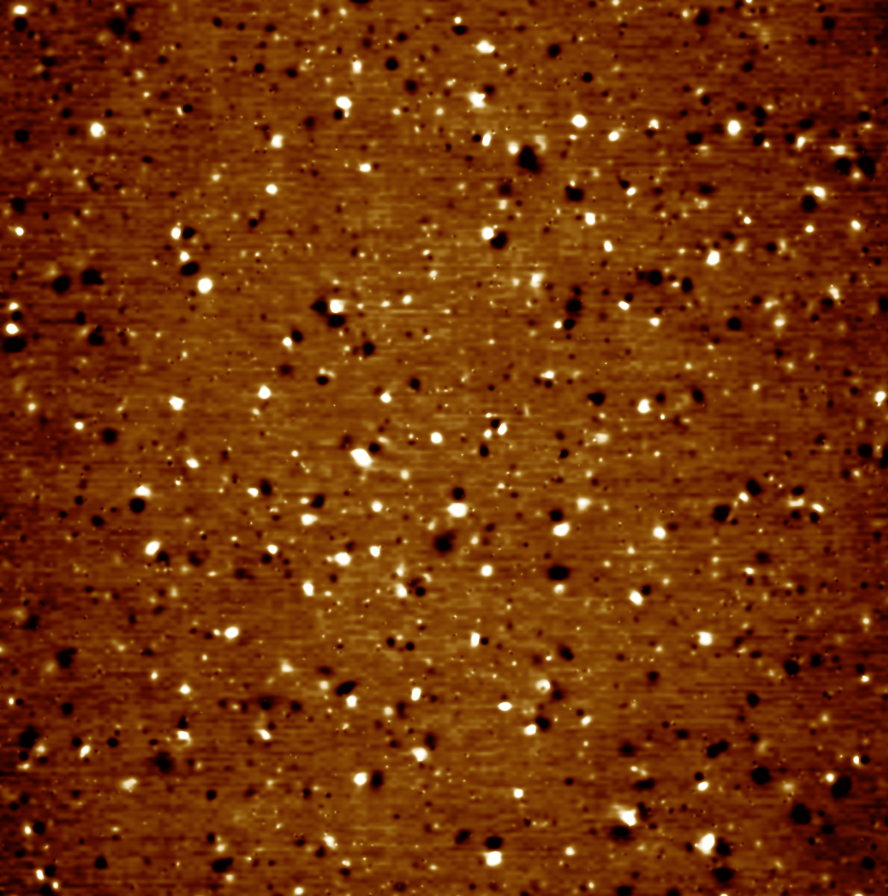
Reproduce this texture procedurally as a Shadertoy shader.

```glsl
// Amber height map of a rough film, as a scanning probe would record it.
// A domed base plus scan-line noise and scattered signed Gaussian bumps
// gives one height, which a black-amber-white ramp turns into colour.

#define CENTRE_HEIGHT 0.545
#define SIDE_FALL 1.0
#define END_FALL 0.3
#define BLOTCH 0.13
#define STREAK 0.17
#define GRAIN 0.17
#define SCANLINE 0.10
#define BUMP_RADIUS 0.0066
#define BUMP_HEIGHT 0.85
#define FLECK_RADIUS 0.0042
#define FLECK_HEIGHT 0.40

float hash(vec2 p) {
    return fract(sin(dot(p, vec2(127.1, 311.7))) * 43758.5453);
}

vec2 hash2(vec2 p) {
    return vec2(hash(p), hash(p + 57.3));
}

// Smooth value noise centred on zero
float noise(vec2 p) {
    vec2 i = floor(p), f = fract(p);
    f = f * f * (3.0 - 2.0 * f);
    float low = mix(hash(i), hash(i + vec2(1, 0)), f.x);
    float high = mix(hash(i + vec2(0, 1)), hash(i + vec2(1, 1)), f.x);
    return mix(low, high, f.y) - 0.5;
}

// Oval Gaussian bump, stretched along the direction axis
float bump(vec2 d, vec2 axis, float radius, float stretch) {
    vec2 q = vec2(dot(d, axis) / stretch, dot(d, vec2(-axis.y, axis.x)));
    return exp(-dot(q, q) / (radius * radius));
}

// Jittered grid of raised or sunken bumps, each with an opposite companion
float scatter(vec2 p, float cells, float seed, float density,
              float raised, float radius, float height) {
    vec2 home = floor(p * cells);
    float sum = 0.0;
    for (int y = -1; y <= 1; y++)
    for (int x = -1; x <= 1; x++) {
        vec2 id = home + vec2(x, y);
        vec2 key = id + seed;
        if (hash(key + 3.7) > density) continue;
        vec2 size = hash2(key + 11.9);
        vec2 kind = hash2(key + 23.1);
        float angle = 6.2832 * hash(key + 31.3);
        vec2 axis = vec2(cos(angle), sin(angle));
        vec2 d = p - (id + hash2(key)) / cells;
        float r = radius * mix(0.65, 1.3, size.x);
        float amount = height * mix(0.45, 1.15, size.y);
        amount *= kind.x < raised ? 1.0 : -1.0;
        float pair = 0.85 * smoothstep(0.3, 0.8, kind.y);
        vec2 away = 2.1 * r * axis;
        sum += amount * bump(d, vec2(axis.y, -axis.x), r, 1.0 + 0.4 * kind.y);
        sum -= amount * pair * bump(d - away, axis, r * 0.9, 1.15);
    }
    return sum;
}

// Evenly spaced colour stops from pit to peak
vec3 ramp(float h) {
    vec3 stops[8] = vec3[8](
        vec3(0.02, 0.00, 0.00), vec3(0.16, 0.01, 0.00),
        vec3(0.35, 0.05, 0.00), vec3(0.45, 0.18, 0.01),
        vec3(0.53, 0.29, 0.02), vec3(0.66, 0.48, 0.16),
        vec3(0.91, 0.83, 0.66), vec3(1.00, 1.00, 0.98));
    float t = clamp(h, 0.0, 1.0) * 7.0;
    int i = int(min(t, 6.0));
    return mix(stops[i], stops[i + 1], t - float(i));
}

void mainImage(out vec4 fragColor, in vec2 fragCoord) {
    vec2 p = fragCoord / iResolution.y;
    vec2 c = fragCoord / iResolution.xy - 0.5;

    // Domed base, darkest toward the left and right sides
    float h = CENTRE_HEIGHT - SIDE_FALL * c.x * c.x - END_FALL * c.y * c.y;

    // Surface texture, drawn out along the scan direction
    h += BLOTCH * noise(p * vec2(14.0, 22.0));
    h += STREAK * noise(p * vec2(55.0, 170.0) + 40.0);
    h += GRAIN * noise(p * vec2(150.0, 190.0) + 80.0);
    h += SCANLINE * noise(p * vec2(7.0, 250.0) + 120.0);

    // Main particles and pits, small flecks, rare large pits, bright specks
    h += scatter(p, 20.0, 5.0, 0.58, 0.52, BUMP_RADIUS, BUMP_HEIGHT);
    h += scatter(p, 44.0, 91.0, 0.36, 0.48, FLECK_RADIUS, FLECK_HEIGHT);
    h += scatter(p, 7.0, 173.0, 0.24, 0.0, 0.0105, 0.75);
    h += scatter(p, 85.0, 251.0, 0.12, 1.0, 0.0021, 0.26);

    fragColor = vec4(ramp(h), 1.0);
}
```
